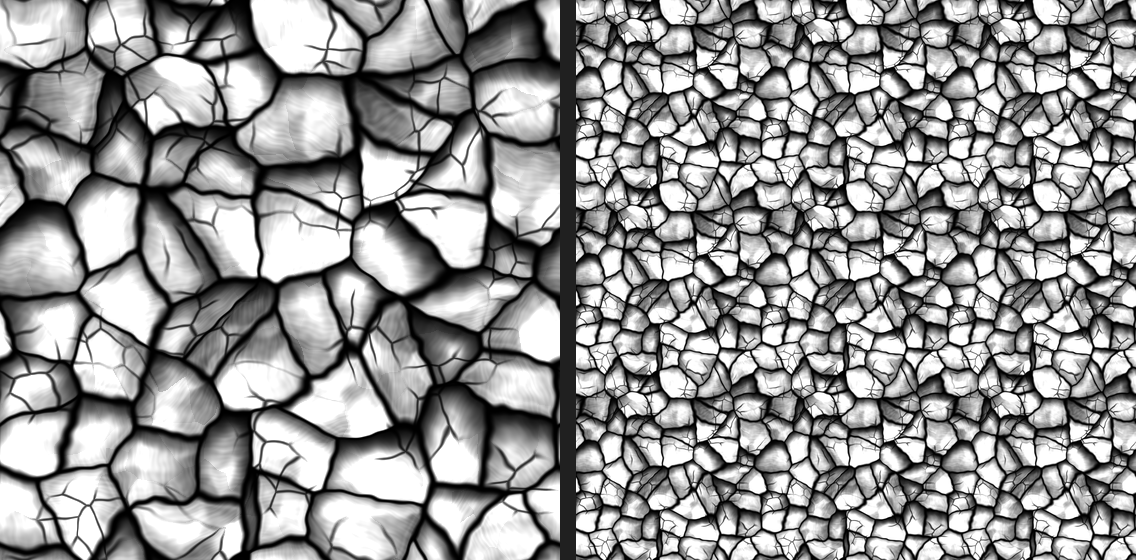
Left, the tile; right, the same tile 3 across and 3 down.
This texture map is drawn by a Shadertoy shader. Its source:

```glsl
// Seamless grey field of cracked, faceted stones with deep black gaps.
// A wrapping weighted Voronoi diagram gives the stones, gap widths and cast shadows;
// facets, finer cracks, scratches and gradient noise shade their faces.

#define CELLS 8.0        // stones per side, whole number
#define FINE_CELLS 15.0  // small fracture cells per side, whole number
#define WARP 0.5         // bending of the stone outlines
#define CRACK 0.062      // gap softness in stone units
#define REACH 0.42       // length of cast shadows
#define DEPTH 0.88       // darkness of cast shadows
#define BASE 0.99        // brightness of the stone faces
#define FACET 0.42       // contrast between facets
#define CLOUD 0.55       // contrast of the broad bright patches

struct Stone {
    vec2 local;   // position relative to the site
    vec3 rnd;     // random values, z is the height
    float edge;   // distance to the nearest border
    float light;  // product of gaps and cast shadows
};

vec3 hash(vec2 cell, float seed) {
    uvec3 v = uvec3(cell.x, cell.y, seed) * 1664525u + 1013904223u;
    v.x += v.y * v.z; v.y += v.z * v.x; v.z += v.x * v.y;
    v ^= v >> 16u;
    v.x += v.y * v.z; v.y += v.z * v.x; v.z += v.x * v.y;
    return vec3(v >> 8u) / 16777216.0;
}

float gradDot(vec2 cell, vec2 offset, float period, float seed) {
    float a = 6.2832 * hash(mod(cell, period), seed).x;
    return dot(vec2(cos(a), sin(a)), offset);
}

// Gradient noise that wraps after a whole number of cells
float gnoise(vec2 p, float period, float seed) {
    vec2 i = floor(p), f = p - i, e = vec2(1, 0);
    vec2 u = f * f * f * (f * (f * 6.0 - 15.0) + 10.0);
    return mix(mix(gradDot(i, f, period, seed), gradDot(i + e, f - e, period, seed), u.x),
               mix(gradDot(i + e.yx, f - e.yx, period, seed),
                   gradDot(i + 1.0, f - 1.0, period, seed), u.x), u.y);
}

Stone stones(vec2 p, float period, float seed) {
    vec2 base = floor(p), nearest = vec2(0);
    Stone s = Stone(vec2(0), vec3(0), 9.0, 1.0);
    float best = 99.0;
    // Owner of this point; higher stones claim more room
    for (int k = 0; k < 25; k++) {
        vec2 cell = base + vec2(k % 5 - 2, k / 5 - 2);
        vec3 h = hash(mod(cell, period), seed);
        vec2 r = cell + 0.08 + 0.84 * h.xy - p;
        float d = dot(r, r) - 0.2 * h.z;
        if (d < best) { best = d; nearest = r; s.rnd = h; }
    }
    s.local = -nearest;
    // Borders, with shadows from higher neighbours and from those above
    for (int k = 0; k < 25; k++) {
        vec2 cell = base + vec2(k % 5 - 2, k / 5 - 2);
        vec3 h = hash(mod(cell, period), seed);
        vec2 r = cell + 0.08 + 0.84 * h.xy - p;
        vec2 across = r - nearest;
        float span = length(across);
        if (span < 0.001) continue;
        float d = (dot(r, r) - 0.2 * h.z - best) / (2.0 * span);
        float rise = clamp(h.z - s.rnd.z + 0.6 * across.y / span, 0.0, 1.0);
        float gap = CRACK * mix(0.5, 1.5, fract(h.x + s.rnd.x));
        s.edge = min(s.edge, d);
        s.light *= smoothstep(0.006, gap + 0.01, d);
        s.light *= mix(1.0 - DEPTH * rise, 1.0, smoothstep(0.0, 0.08 + REACH * rise, d));
    }
    return s;
}

// Softly joined random planes around the middle of a stone
float facets(vec2 q, vec3 rnd) {
    float sum = 0.0, total = 0.0;
    for (int i = 0; i < 6; i++) {
        vec3 h = hash(floor(rnd.xy * 999.0), float(i) + 20.0);
        float a = 6.2832 * (float(i) + h.x) / 6.0, b = 6.2832 * h.y;
        float plane = i == 0 ? 0.16 : dot(q, vec2(cos(a), sin(a))) + 0.14 * (h.y - 0.5);
        float weight = exp(45.0 * plane);
        sum += weight * (h.z - 0.5 + 1.1 * dot(q, vec2(cos(b), sin(b))));
        total += weight;
    }
    return sum / total;
}

void mainImage(out vec4 fragColor, in vec2 fragCoord) {
    vec2 uv = fragCoord / iResolution.xy;
    vec2 bend = vec2(gnoise(uv * 5.0, 5.0, 1.0), gnoise(uv * 5.0, 5.0, 2.0));
    vec2 rough = vec2(gnoise(uv * 32.0, 32.0, 3.0), gnoise(uv * 32.0, 32.0, 4.0));
    Stone big = stones(uv * CELLS + WARP * bend + 0.06 * rough, CELLS, 5.0);
    Stone small = stones(uv * FINE_CELLS + 1.1 * bend + 0.1 * rough, FINE_CELLS, 6.0);

    // Faces: facets, fracture plates and broad bright patches
    float tone = BASE + FACET * facets(big.local, big.rnd);
    tone += 0.22 * (big.rnd.y - 0.5) + 0.14 * (small.rnd.x - 0.5);
    tone += 0.16 * dot(small.local, small.rnd.yz - 0.5);
    tone += CLOUD * gnoise(uv * 4.0, 4.0, 7.0);

    // Scratches follow a direction of each stone, over fine grain
    float a = 6.2832 * big.rnd.x;
    vec2 along = mat2(cos(a), sin(a), -sin(a), cos(a)) * big.local;
    tone += 0.11 * gnoise(along * vec2(2.5, 22.0) + 64.0 * big.rnd.xy, 512.0, 8.0);
    tone += 0.09 * gnoise(uv * 60.0, 60.0, 9.0);

    // Rounded borders with a pale rim on high stones
    float rim = (big.edge - 0.1) / 0.03;
    tone *= mix(0.7, 1.0, smoothstep(0.0, 0.33, big.edge));
    tone += 0.13 * big.rnd.z * exp(-rim * rim);

    // Thin cracks that fade in and out
    float broken = smoothstep(-0.02, 0.2, gnoise(uv * 7.0, 7.0, 10.0));
    tone *= 1.0 - 0.8 * broken * (1.0 - smoothstep(0.0, 0.075, small.edge));

    fragColor = vec4(vec3(clamp(tone * big.light, 0.0, 1.0)), 1.0);
}
```
